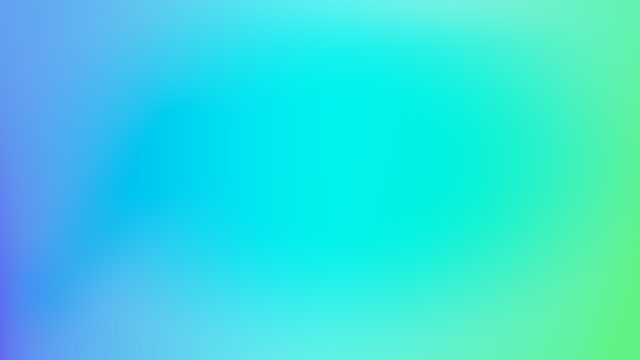
This background is drawn by a Shadertoy shader. Its source:

```glsl
#define BRIGHT vec3(0.0, 0.95, 0.94)
#define HAZE_RED 0.38
#define HAZE_CENTER vec2(0.52, 0.55)
#define HAZE_RADII vec2(0.55, 0.60)
#define BLUE_DEPTH 0.34
#define VIOLET_DEPTH 0.21
#define LIME_DEPTH 0.26
#define LIME_LIMIT 0.42
#define STREAK_START vec2(0.27, 0.62)
#define STREAK_END vec2(0.08, 0.20)
#define STREAK_WIDTH 0.11

float bell(float x) {
    return exp(-x * x);
}

float segmentDistance(vec2 p, vec2 a, vec2 b, vec2 scale) {
    vec2 pa = (p - a) * scale;
    vec2 ba = (b - a) * scale;
    return length(pa - ba * clamp(dot(pa, ba) / dot(ba, ba), 0.0, 1.0));
}

// Loss of green: blue on the left, violet along the lower left edge
float greenLoss(vec2 uv) {
    float blueSide = 1.0 - smoothstep(-0.1, 0.55, uv.x);
    float violetEdge = exp(-uv.x / 0.055) * (1.0 - smoothstep(0.0, 1.0, uv.y));
    return BLUE_DEPTH * blueSide + VIOLET_DEPTH * violetEdge;
}

// Loss of blue: lime on the right, widening towards the bottom
float blueLoss(vec2 uv) {
    float down = 1.0 - uv.y;
    float ramp = max(uv.x + 0.16 * down * down - 0.45, 0.0) / 0.55;
    float limeEdge = exp((uv.x - 1.0) / 0.06) * smoothstep(0.0, 0.5, down);
    return min(LIME_DEPTH * ramp * ramp + 0.07 * limeEdge, LIME_LIMIT);
}

// Pale haze around a clear oval, with a clear streak at the lower left
float redHaze(vec2 uv) {
    float oval = length((uv - HAZE_CENTER) / HAZE_RADII);
    float haze = HAZE_RED * smoothstep(0.27, 0.98, oval);
    vec2 aspect = vec2(iResolution.x / iResolution.y, 1.0);
    float streak = segmentDistance(uv, STREAK_START, STREAK_END, aspect);
    haze -= 0.15 * bell(streak / STREAK_WIDTH);
    haze += 0.12 * smoothstep(0.85, 1.0, uv.y) * bell((uv.x - 0.66) / 0.2);
    return max(haze, 0.0);
}

void mainImage(out vec4 fragColor, in vec2 fragCoord) {
    vec2 uv = fragCoord / iResolution.xy;
    vec3 color = BRIGHT + vec3(redHaze(uv), -greenLoss(uv), -blueLoss(uv));
    fragColor = vec4(clamp(color, 0.0, 1.0), 1.0);
}
```
